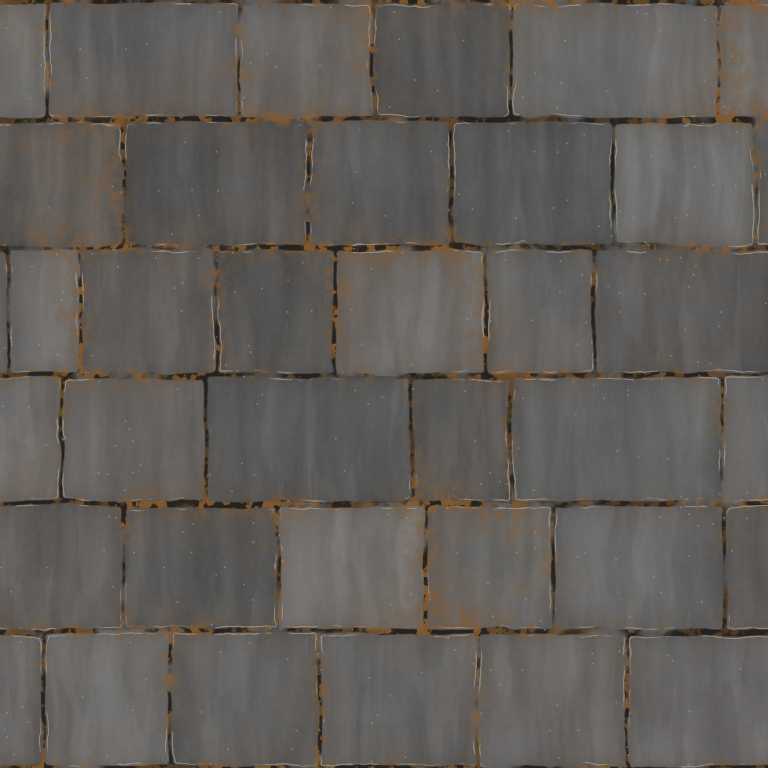
A Shadertoy shader for this texture:

```glsl
const float ROWS = 6.0;
const float ROW_LIFT = 0.012;       // raises every inner course line
const float TILES[6] = float[6](5.0, 5.0, 5.0, 6.0, 5.0, 5.0);
const float SHIFT[6] = float[6](0.17, 0.75, 0.55, 0.82, 0.0, 0.54);
const float WIDTH_JITTER = 0.5;
const float JOINT_HALF = 0.0026;
const float CORNER = 0.007;
const float EDGE_WOBBLE = 0.004;
const float CHIP_WIDTH = 0.0008;
const vec3 SLATE_DARK = vec3(0.325, 0.32, 0.315);
const vec3 SLATE_LIGHT = vec3(0.465, 0.46, 0.455);
const vec3 JOINT_DARK = vec3(0.12, 0.11, 0.10);
const vec3 RUST = vec3(0.56, 0.37, 0.17);
const vec3 RUST_STAIN = vec3(0.48, 0.36, 0.25);
const vec3 CHIP = vec3(0.64, 0.63, 0.61);

float hash(vec2 p) {
    vec3 q = fract(p.xyx * 0.1031);
    q += dot(q, q.yzx + 33.33);
    return fract((q.x + q.y) * q.z);
}

float noise(vec2 p) {
    vec2 i = floor(p), f = fract(p);
    f = f * f * (3.0 - 2.0 * f);
    return mix(mix(hash(i), hash(i + vec2(1, 0)), f.x),
               mix(hash(i + vec2(0, 1)), hash(i + vec2(1, 1)), f.x), f.y);
}

float fbm(vec2 p) {
    float sum = 0.0, amp = 0.5;
    for (int i = 0; i < 4; i++) {
        sum += amp * noise(p);
        p = p * 2.03 + 17.3;
        amp *= 0.5;
    }
    return sum / 0.9375;
}

float courseLine(float row) {
    return row / ROWS + (mod(row, ROWS) < 0.5 ? 0.0 : ROW_LIFT);
}

float jointX(float row, float i) {
    float n = TILES[int(row)];
    float jitter = (hash(vec2(mod(i, n) + 3.0, row * 7.0 + 11.0)) - 0.5) * WIDTH_JITTER;
    return (i + SHIFT[int(row)] + jitter) / n;
}

// Signed distance to the slate (negative inside); id receives column and row
float slateDistance(vec2 p, out vec2 id) {
    float row = clamp(floor((p.y - ROW_LIFT) * ROWS), 0.0, ROWS - 1.0);
    float left = -1.0, right = 2.0, column = 0.0;
    for (float i = -2.0; i < 8.0; i++) {
        float x = jointX(row, i);
        if (x <= p.x) { left = x; column = i; }
        else right = min(right, x);
    }
    id = vec2(mod(column, TILES[int(row)]), row);
    vec2 low = vec2(left, courseLine(row)), high = vec2(right, courseLine(row + 1.0));
    high.y -= 0.004 * hash(id + 41.0);
    vec2 q = abs(p - 0.5 * (low + high)) - 0.5 * (high - low) + CORNER;
    return length(max(q, 0.0)) + min(max(q.x, q.y), 0.0) - CORNER;
}

void mainImage(out vec4 fragColor, in vec2 fragCoord) {
    vec2 p = fragCoord / iResolution.y;
    float px = 1.0 / iResolution.y;

    // Hand cut edges
    vec2 wobble = vec2(fbm(p * 22.0 + 5.0), fbm(p * 22.0 + 60.0)) - 0.5;
    vec2 id;
    float d = slateDistance(p + wobble * EDGE_WOBBLE * 2.0, id);
    float inside = max(-d, 0.0);
    vec2 seed = id * vec2(13.7, 29.1);
    float tone = hash(id + 7.0), tint = hash(id + 23.0), rusty = hash(id + 57.0);

    // Slate body: tone, vertical streaks, clouds and grain
    vec2 bent = p + vec2(0.012 * (noise(p * 14.0 + seed) - 0.5), 0.0);
    float streak = fbm(bent * vec2(55.0, 7.0) + seed);
    float drip = smoothstep(0.54, 0.62, fbm(bent * vec2(38.0, 6.0) + seed + 80.0));
    float cloud = fbm(p * 12.0 + seed);
    float grain = noise(p * 260.0) - 0.5;
    vec3 color = mix(SLATE_DARK, SLATE_LIGHT, 0.1 + 0.75 * pow(tone, 1.5));
    color += (streak - 0.5) * 0.09 + (cloud - 0.5) * 0.06 + drip * 0.022 + grain * 0.015;
    color += (tint - 0.5) * vec3(0.012, 0.0, -0.008);
    color *= 1.0 - 0.12 * exp(-inside / 0.012);

    // Rust stain creeping inward, stronger on some slates
    float speckle = smoothstep(0.4, 0.68, fbm(p * 110.0));
    float patchy = smoothstep(0.38, 0.68, fbm(p * 9.0 + 31.0));
    float stain = exp(-inside / 0.028) * patchy * (0.2 + 0.7 * rusty);
    stain += 0.35 * smoothstep(0.75, 1.0, rusty) * smoothstep(0.35, 0.7, cloud);
    color = mix(color, RUST_STAIN, clamp(stain * (0.3 + 0.7 * speckle), 0.0, 0.8));
    float crust = exp(-inside / 0.005) * smoothstep(0.35, 0.6, fbm(p * 13.0 + 90.0));
    color = mix(color, RUST, crust * speckle * 0.75);

    // Broken dark joints with rust inside
    float gap = JOINT_HALF * (0.2 + 1.3 * fbm(p * 28.0 + 12.0));
    float joint = smoothstep(-px, px, d + gap) * smoothstep(0.28, 0.5, fbm(p * 20.0 + 44.0));
    float filling = smoothstep(0.45, 0.6, fbm(p * vec2(95.0) + 140.0)) * (0.4 + 0.5 * patchy);
    color = mix(color, mix(JOINT_DARK, RUST, filling), joint * 0.9);

    // Pale chipped rims in short wandering runs
    float rim = 0.003 + 0.009 * abs(fbm(p * 34.0 + seed) - 0.45);
    float chip = 1.0 - smoothstep(CHIP_WIDTH - 0.5 * px, CHIP_WIDTH + 0.5 * px, abs(inside - rim));
    chip *= smoothstep(0.5, 0.66, fbm(p * 30.0 + 200.0));
    color = mix(color, CHIP, chip * 0.65);

    // Sparse pale flecks
    vec2 cell = floor(p * 90.0);
    vec2 spot = vec2(hash(cell + 3.0), hash(cell + 71.0)) * 0.7 + 0.15;
    float fleck = 1.0 - smoothstep(0.0, 0.0008 + px, length(fract(p * 90.0) - spot) / 90.0);
    color = mix(color, CHIP, fleck * step(0.965, hash(cell + 130.0)) * 0.6);

    fragColor = vec4(clamp(color, 0.0, 1.0), 1.0);
}
```
